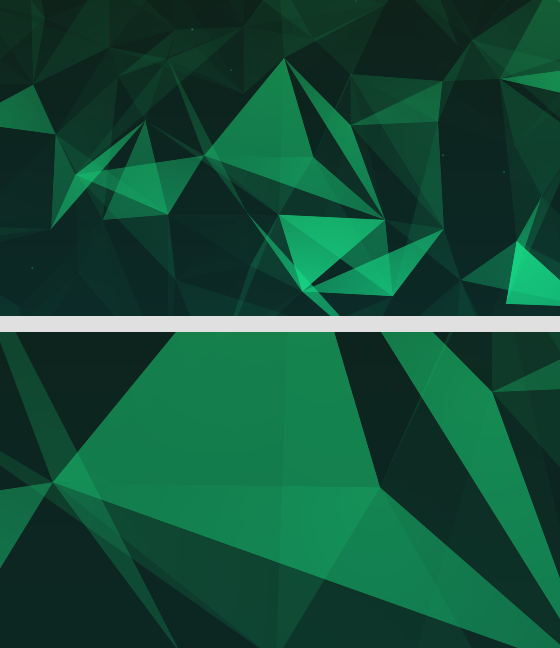
Top: the whole. Bottom: its middle third, enlarged.
Write a Shadertoy shader that draws this background.

```glsl
// Translucent emerald triangles joined at scattered points over a dark green gradient.

const float CELL = 0.21;        // spacing of the points, in canvas heights
const int TRIANGLES = 4;        // triangles started by each point

vec3 hash3(vec3 seed) {
    vec3 q = fract(seed * vec3(0.1031, 0.1030, 0.0973));
    q += dot(q, q.yxz + 33.33);
    return fract((q.xxy + q.yxx) * q.zyx);
}

float cross2(vec2 a, vec2 b) {
    return a.x * b.y - a.y * b.x;
}

// One jittered point inside each grid cell
vec2 gridPoint(vec2 cell) {
    vec2 jitter = hash3(vec3(cell + 40.0, 7.0)).xy;
    return (cell + 0.04 + 0.92 * jitter) * CELL;
}

// Random step to the cell itself or one of its eight neighbours
vec2 neighbourStep(vec2 random) {
    return floor(random * 3.0) - 1.0;
}

float edgeDistance(vec2 p, vec2 a, vec2 b) {
    return cross2(normalize(b - a), p - a);
}

// Antialiased coverage; slivers without area are dropped
float triangleMask(vec2 p, vec2 a, vec2 b, vec2 c, float pixel) {
    float area = cross2(b - a, c - a);
    if (abs(area) < 0.06 * CELL * CELL) return 0.0;
    float side = sign(area);
    float inside = min(side * edgeDistance(p, a, b),
                   min(side * edgeDistance(p, b, c), side * edgeDistance(p, c, a)));
    return smoothstep(-0.5 * pixel, 0.5 * pixel, inside);
}

float band(float offset, float width) {
    return exp(-offset * offset / (width * width));
}

// Chance of a strong triangle: a rising upper band and a lower right band
float clusterDensity(vec2 p) {
    float rise = smoothstep(0.95, 1.2, p.x);
    float upper = band(p.y - mix(0.5, 0.74, rise), mix(0.17, 0.21, rise));
    float gap = 1.0 - 0.9 * band(p.x - 1.43, 0.09);
    float lower = band(p.y - 0.17, 0.15) * smoothstep(0.6, 0.9, p.x);
    return smoothstep(0.2, 0.75, max(upper * gap, lower));
}

float triangleOpacity(vec2 centre, float chance, float strength) {
    float strong = mix(0.1, 0.8, pow(strength, 1.6));
    float faint = 0.11 * strength * strength;
    return chance < 0.88 * clusterDensity(centre) ? strong : faint;
}

// Light left after passing through every triangle around p
float transmittance(vec2 p, float pixel) {
    float light = 1.0;
    vec2 home = floor(p / CELL);
    for (int y = -1; y <= 1; y++)
    for (int x = -1; x <= 1; x++) {
        vec2 cell = home + vec2(x, y);
        vec2 a = gridPoint(cell);
        for (int k = 0; k < TRIANGLES; k++) {
            vec3 r = hash3(vec3(cell + 90.0, 13.0 + 5.0 * float(k)));
            vec3 s = hash3(vec3(cell + 60.0, 31.0 + 3.0 * float(k)));
            vec2 b = gridPoint(cell + neighbourStep(r.xy));
            vec2 c = gridPoint(cell + neighbourStep(s.xy));
            float alpha = triangleOpacity((a + b + c) / 3.0, r.z, s.z);
            float fade = mix(1.15, 0.8, min(length(p - a) / (1.6 * CELL), 1.0));
            light *= 1.0 - alpha * fade * triangleMask(p, a, b, c, pixel);
        }
    }
    return light;
}

// Sparse tiny specks
float specks(vec2 p, float pixel) {
    vec2 cell = floor(p / CELL);
    vec3 r = hash3(vec3(cell + 20.0, 71.0));
    vec2 centre = (cell + 0.1 + 0.8 * r.xy) * CELL;
    float radius = mix(0.001, 0.003, r.x);
    float dotMask = 1.0 - smoothstep(radius - pixel, radius + pixel, length(p - centre));
    return dotMask * step(0.8, r.z) * 0.5;
}

void mainImage(out vec4 fragColor, in vec2 fragCoord) {
    vec2 p = fragCoord / iResolution.y;
    float pixel = 1.0 / iResolution.y;

    // Vertical gradients of backdrop and glass
    vec3 backdrop = mix(vec3(0.045, 0.160, 0.150), vec3(0.055, 0.132, 0.102), p.y);
    vec3 emerald = mix(vec3(0.085, 0.880, 0.555), vec3(0.110, 0.700, 0.360), p.y);

    float light = transmittance(p, pixel) * (1.0 - specks(p, pixel));
    fragColor = vec4(mix(emerald, backdrop, light), 1.0);
}
```
